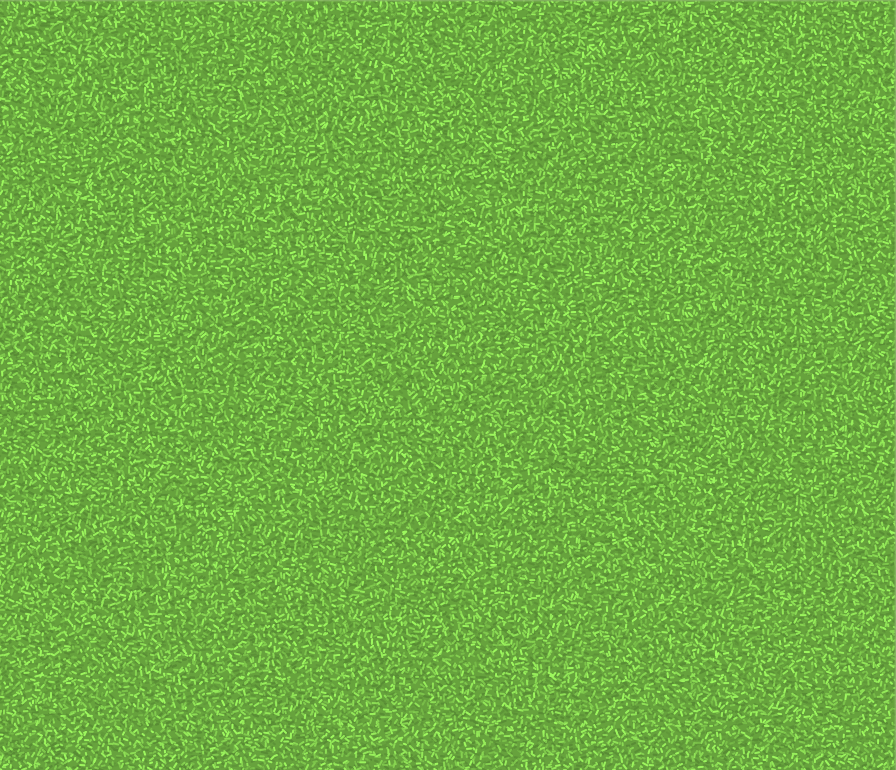
Write a Shadertoy shader that draws this texture.

```glsl
// Fine grassy grain: short bright flecks in every direction over mid green,
// with flatter dark flecks beneath. Each layer is cellular noise whose
// features are short strokes; layered sines gather them into faint rows.

const vec3 GREEN_TINT = vec3(0.635, 1.0, 0.378);

vec3 hash3(vec2 cell) {
    vec3 h = fract(cell.xyx * vec3(0.1031, 0.1030, 0.0973));
    h += dot(h, h.yxz + 33.33);
    return fract((h.xxy + h.yzz) * h.zyx);
}

// Strongest stroke at p; turn is the range of stroke angles about level
float flecks(vec2 p, float turn, vec2 seed) {
    vec2 home = floor(p);
    float strongest = 0.0;
    for (int y = -1; y <= 1; y++) {
        for (int x = -1; x <= 1; x++) {
            vec2 cell = home + vec2(x, y);
            vec3 place = hash3(cell + seed);
            vec3 form = hash3(cell + seed + 57.0);
            float angle = (place.z - 0.5) * turn;
            float c = cos(angle), s = sin(angle);
            vec2 q = mat2(c, -s, s, c) * (p - cell - place.xy);
            float halfLength = mix(0.12, 0.47, form.x);
            q.x -= clamp(q.x, -halfLength, halfLength);
            float stroke = 1.0 - smoothstep(0.07, 0.31, length(q));
            strongest = max(strongest, stroke * mix(0.3, 1.02, form.y));
        }
    }
    return strongest;
}

// Weak, uneven horizontal rows
float rows(vec2 p) {
    float bend = 1.3 * sin(p.x * 0.11 + 2.0 * sin(p.y * 0.043));
    return 0.5 * sin(p.y * 0.39 + bend)
         + 0.3 * sin(p.y * 0.23 - p.x * 0.07 + bend)
         + 0.2 * sin(p.x * 0.31 + 2.0 * sin(p.y * 0.17));
}

void mainImage(out vec4 fragColor, in vec2 fragCoord) {
    // The canvas is 440 units high
    float unit = 440.0 / iResolution.y;
    vec2 p = fragCoord * unit;
    float row = rows(p);

    // Dark flecks lie flat, bright ones turn freely
    float dark = flecks(p / 3.3, 1.6, vec2(211.0, 83.0)) * (1.0 - 0.25 * row);
    float bright = flecks(p / 3.0, 3.1416, vec2(19.0, 131.0)) * (1.0 + 0.13 * row);
    float level = mix(0.635, 0.55, min(dark * 1.2, 1.0));
    level = mix(level, 0.97, min(bright, 1.0));
    vec3 color = level * GREEN_TINT;

    // Pale hairline along the top and right edges
    vec2 inset = iResolution.xy * unit - p;
    float hairline = 1.0 - smoothstep(0.4, 1.2, min(inset.x, inset.y));
    color = mix(color, vec3(0.54, 0.71, 0.40), 0.8 * hairline);

    fragColor = vec4(color, 1.0);
}
```
